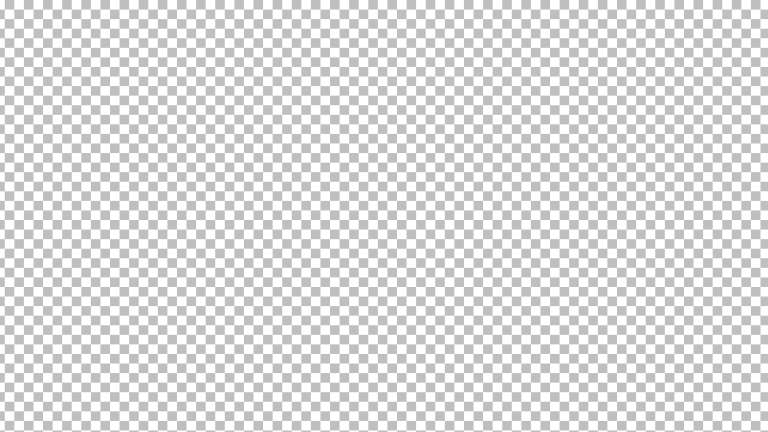
Give the GLSL for this pattern, as a WebGL 1 fragment shader.

```glsl
precision highp float;

// A fine checkerboard of white and light grey squares, anchored at the top edge
// and shifted half a square across. Each axis is a square wave averaged over one
// pixel, and the product of the two waves gives smoothly edged squares.

uniform vec2 u_resolution;

const float SQUARES_DOWN = 45.16;
const vec2 GRID_SHIFT = vec2(0.5, 0.0);
const vec3 WHITE = vec3(1.0);
const vec3 GREY = vec3(0.75);

// Running integral of a square wave with period 2.
vec2 triangleWave(vec2 x) {
  return 1.0 - abs(mod(x, 2.0) - 1.0);
}

// Square wave, +1 on even squares and -1 on odd, averaged over a given width.
vec2 smoothSquareWave(vec2 x, float width) {
  float halfWidth = 0.5 * width;
  return (triangleWave(x + halfWidth) - triangleWave(x - halfWidth)) / width;
}

// Share of white in a pixel, from 0 to 1.
float checker(vec2 cell, float pixelWidth) {
  vec2 wave = smoothSquareWave(cell, pixelWidth);
  return 0.5 + 0.5 * wave.x * wave.y;
}

void main() {
  // Grid coordinates, measured in squares from the top left corner.
  float squaresPerPixel = SQUARES_DOWN / u_resolution.y;
  vec2 fromTopLeft = vec2(gl_FragCoord.x, u_resolution.y - gl_FragCoord.y);
  vec2 cell = fromTopLeft * squaresPerPixel + GRID_SHIFT;

  gl_FragColor = vec4(mix(GREY, WHITE, checker(cell, squaresPerPixel)), 1.0);
}
```
